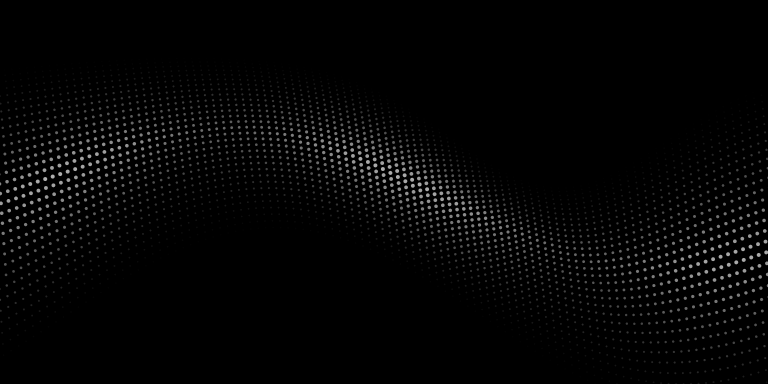
Give the GLSL for this background, as a WebGL 1 fragment shader.

```glsl
precision highp float;
// A wavy ribbon of small grey halftone dots, glowing along its crest on black.

uniform vec2 u_resolution;

// Lengths are in canvas heights.
#define ROWS 32.0
#define ROW_EASE 1.25
#define COLUMN_STEP 0.0195
#define COLUMN_TILT 0.06
#define RADIUS_MIN 0.0015
#define RADIUS_MAX 0.0044
#define RADIUS_SWING 0.0008
#define GLOW_MEAN 0.55
#define GLOW_SWING 0.14
#define FALLOFF 1.25

// Upper border: a gentle swell with one deep dip.
float upperEdge(float x) {
    float dip = (x - 1.45) / 0.38;
    return 0.825 + 0.03 * cos(3.0 * (x - 0.5)) - 0.28 * exp(-dip * dip);
}

float lowerEdge(float x) {
    return 0.15 + 0.24 * cos(2.85 * (x - 0.72));
}

// Height of the brightest line inside the ribbon.
float crestLine(float x) {
    return 0.485 + 0.18 * cos(2.76 * (x - 0.59));
}

// Strength from 1 on the crest to 0 on either border.
float crestStrength(vec2 p) {
    float crest = crestLine(p.x);
    float border = p.y > crest ? upperEdge(p.x) : lowerEdge(p.x);
    return clamp((border - p.y) / (border - crest), 0.0, 1.0);
}

// Center of the dot of the given row nearest to x; rows crowd at the top.
vec2 dotCenter(float x, float row) {
    float across = clamp(row / ROWS, 0.0, 1.0);
    float shift = COLUMN_TILT * across;
    float cx = (floor((x - shift) / COLUMN_STEP) + 0.5) * COLUMN_STEP + shift;
    return vec2(cx, mix(upperEdge(cx), lowerEdge(cx), pow(across, ROW_EASE)));
}

// Brightness of one antialiased dot at point p.
float dotLight(vec2 p, vec2 center, float pixel) {
    float strength = crestStrength(center);
    float swell = cos(7.0 * (center.x - 1.04));
    float radius = mix(RADIUS_MIN, RADIUS_MAX + RADIUS_SWING * swell, strength);
    float cover = clamp(0.5 + (radius - distance(p, center)) / pixel, 0.0, 1.0);
    return cover * (GLOW_MEAN + GLOW_SWING * swell) * pow(strength, FALLOFF);
}

void main() {
    float pixel = 1.0 / u_resolution.y;
    vec2 p = gl_FragCoord.xy * pixel;

    // Row under this point, then its neighbors, since the rows slope.
    float top = upperEdge(p.x);
    float across = clamp((top - p.y) / (top - lowerEdge(p.x)), 0.0, 1.0);
    float row = floor(ROWS * pow(across, 1.0 / ROW_EASE) + 0.5);
    float light = 0.0;
    for (int i = -2; i <= 2; i++) {
        vec2 center = dotCenter(p.x, row + float(i));
        light = max(light, dotLight(p, center, pixel));
    }
    gl_FragColor = vec4(vec3(light), 1.0);
}
```
